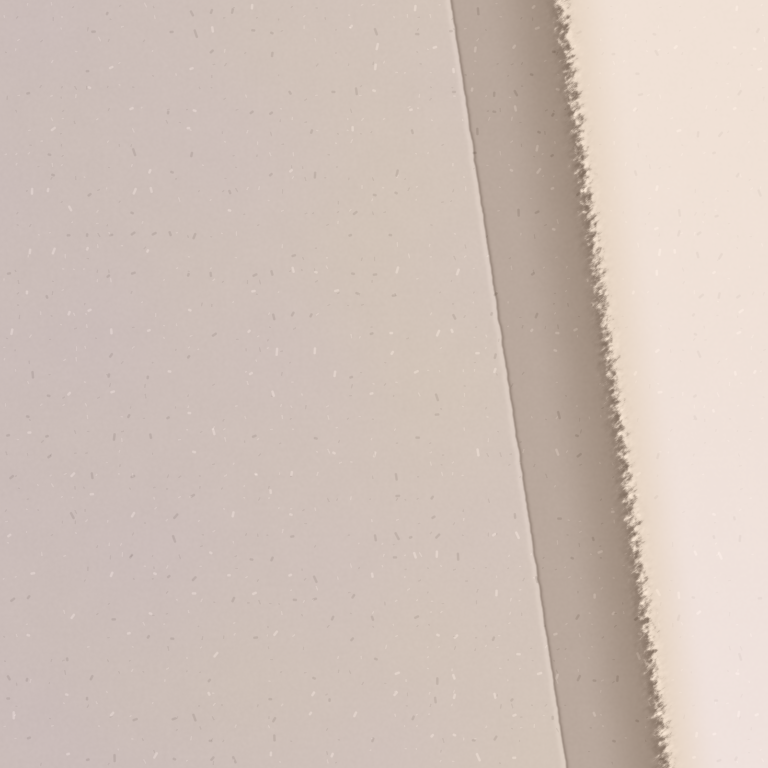
Give the GLSL for this texture, as a Shadertoy shader.

```glsl
// Pale paper sheet with a thin cut edge, a shaded gap and a fuzzy torn sheet beside it.

vec2 hash2(vec2 p) {
    vec3 q = fract(p.xyx * vec3(0.1031, 0.1030, 0.0973));
    q += dot(q, q.yzx + 33.33);
    return fract((q.xx + q.yz) * q.zy);
}

// Gradient noise, roughly -0.7 to 0.7
float gradientNoise(vec2 p) {
    vec2 i = floor(p), f = p - i;
    vec2 u = f * f * f * (f * (f * 6.0 - 15.0) + 10.0);
    vec2 e = vec2(0.0, 1.0);
    float a = dot(hash2(i) * 2.0 - 1.0, f);
    float b = dot(hash2(i + e.yx) * 2.0 - 1.0, f - e.yx);
    float c = dot(hash2(i + e.xy) * 2.0 - 1.0, f - e.xy);
    float d = dot(hash2(i + e.yy) * 2.0 - 1.0, f - e.yy);
    return mix(mix(a, b, u.x), mix(c, d, u.x), u.y);
}

float fbm(vec2 p, int octaves) {
    float sum = 0.0, amp = 0.5;
    for (int k = 0; k < octaves; k++) {
        sum += amp * gradientNoise(p);
        p = mat2(1.6, 1.2, -1.2, 1.6) * p + 17.3;
        amp *= 0.5;
    }
    return sum;
}

// Soft bell around zero
float bell(float x, float width) {
    return exp(-x * x / (width * width));
}

// Scattered short fibres: one candidate per cell, signed light or dark
float flecks(vec2 uv, float cells, float density, float seed) {
    vec2 p = uv * cells, id = floor(p);
    vec2 place = hash2(id + seed), kind = hash2(id + seed + 71.0);
    vec2 d = p - id - mix(vec2(0.3), vec2(0.7), place);
    float angle = 0.8 + (kind.x - 0.5) * 2.6;
    vec2 dir = vec2(cos(angle), sin(angle));
    float halfLength = 0.03 + 0.15 * place.x * kind.x;
    float dist = length(d - dir * clamp(dot(d, dir), -halfLength, halfLength));
    float present = step(kind.y, density);
    float tone = place.y > 0.5 ? 1.0 : -1.0;
    return present * tone * (1.0 - smoothstep(0.02, 0.10, dist));
}

vec3 leftSheet(vec2 uv, float toEdge) {
    vec3 cool = vec3(0.795, 0.740, 0.725);
    vec3 warm = vec3(0.828, 0.770, 0.728);
    float blend = smoothstep(0.0, 0.72, uv.x + 0.12 * (uv.y - 0.5));
    vec3 col = mix(cool, warm, blend);
    float tint = gradientNoise(uv * 5.0 + 4.0);
    col += tint * vec3(0.004, 0.006, -0.012);
    return col + 0.035 * bell(toEdge + 0.003, 0.0035);
}

vec3 shadedGap(float across, float fromCut, float toTorn) {
    vec3 lit = vec3(0.725, 0.660, 0.615);
    vec3 deep = vec3(0.635, 0.565, 0.510);
    vec3 col = mix(lit, deep, smoothstep(0.25, 0.92, across));
    col -= 0.15 * bell(fromCut, 0.0035);
    return col - 0.055 * bell(toTorn, 0.014);
}

vec3 rightSheet(vec2 uv, float fromTorn) {
    vec3 nearEdge = vec3(0.905, 0.835, 0.765);
    vec3 cream = vec3(0.940, 0.882, 0.838);
    vec3 rosy = vec3(0.938, 0.885, 0.865);
    vec3 open = mix(rosy, cream, smoothstep(0.0, 0.9, uv.y));
    return mix(nearEdge, open, smoothstep(0.0, 0.075, fromTorn));
}

void mainImage(out vec4 fragColor, in vec2 fragCoord) {
    vec2 uv = fragCoord / iResolution.xy;
    float pixel = 1.0 / iResolution.y;
    float down = 1.0 - uv.y;

    // Signed horizontal distances to the two slanted edges
    float cutWobble = 0.004 * fbm(vec2(uv.y * 45.0, 3.0), 3);
    float cut = uv.x - (0.586 + 0.151 * down) + cutWobble;
    float torn = uv.x - (0.728 + 0.139 * down);

    // Fibres lean up and away from the torn edge
    vec2 along = vec2(uv.x * 0.8 + uv.y * 0.6, uv.y * 0.8 - uv.x * 0.6);
    float fuzz = fbm(along * vec2(75.0, 150.0), 3);
    float tufts = fbm(uv * vec2(130.0, 95.0) + 9.0, 2);
    float ragged = torn + 0.032 * fuzz + 0.018 * tufts;

    // Three surfaces
    float across = clamp(cut / max(cut - torn, 0.01), 0.0, 1.0);
    vec3 col = leftSheet(uv, cut);
    vec3 gap = shadedGap(across, cut, torn);
    col = mix(col, gap, smoothstep(-pixel, pixel + 0.001, cut));
    float cover = smoothstep(-0.007, 0.009 + pixel, ragged);
    col = mix(col, rightSheet(uv, torn), cover);

    // Tangled fibres along the torn edge
    float fringe = bell(torn, 0.015);
    col += fringe * (0.20 * fuzz + 0.13 * tufts);

    // Paper grain and flecks, calmer on the bright sheet
    float calm = mix(1.0, 0.5, cover);
    float grain = fbm(uv * 170.0, 2);
    float mottling = fbm(uv * 22.0 + 31.0, 3);
    col += calm * (0.022 * grain + 0.012 * mottling);
    float specks = flecks(uv, 38.0, 0.30, 5.0) + 0.6 * flecks(uv, 67.0, 0.28, 43.0);
    col += calm * 0.065 * specks;

    fragColor = vec4(clamp(col, 0.0, 1.0), 1.0);
}
```
